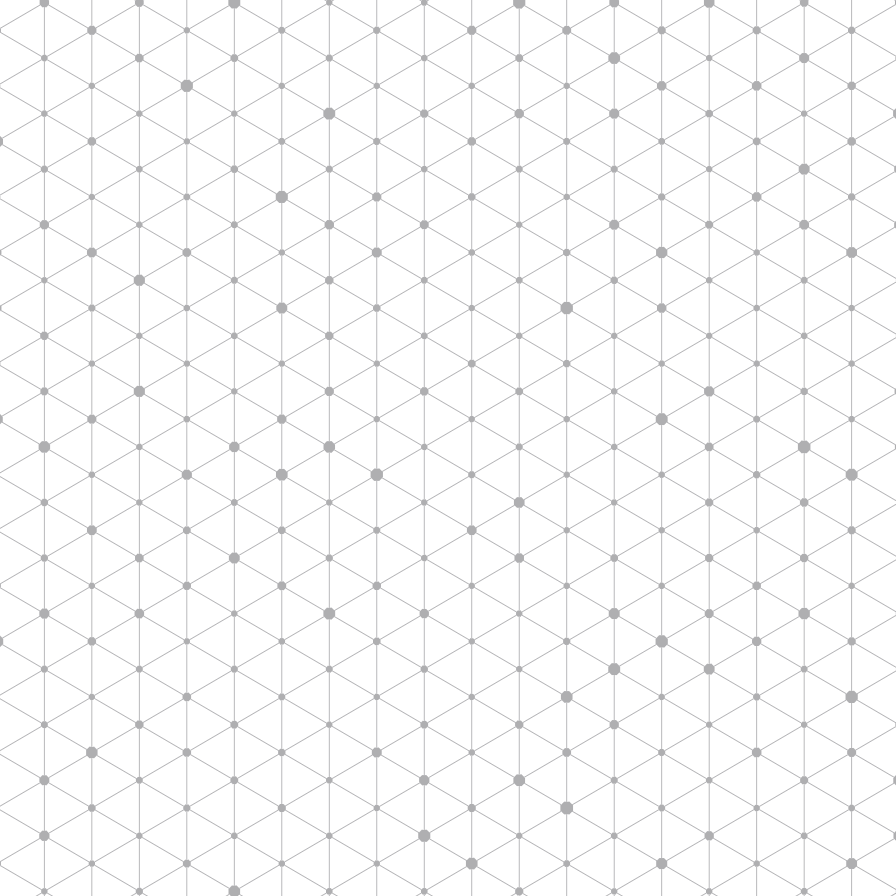
This pattern is drawn by a three.js fragment shader. Its source:

```glsl
// Isometric triangle lattice of hairlines with grey node dots of varied size.
varying vec2 vUv;

const vec2 SPACING = vec2(0.0530, 0.0620);   // column step, node step in a column
const vec2 ORIGIN = vec2(0.0495, 0.0052);    // lowest node of the first full column
const float LINE_WIDTH = 0.00098;
const float DOT_MIN = 0.0035;
const float DOT_MAX = 0.0072;
const vec3 PAPER = vec3(1.0);
const vec3 INK = vec3(0.685, 0.685, 0.695);

float hash(vec2 cell) {
  vec3 p = fract(vec3(cell.xyx) * 0.1031);
  p += dot(p, p.yzx + 33.33);
  return fract((p.x + p.y) * p.z);
}

// Distance to the nearest integer, in lattice units.
float gridDistance(float t) {
  return abs(fract(t + 0.5) - 0.5);
}

// Share of a pixel covered by a line, also when thinner than the pixel.
float lineCoverage(float dist, float width, float pixel) {
  vec2 edges = (dist + vec2(0.5, -0.5) * width) / pixel + 0.5;
  edges = clamp(edges, 0.0, 1.0);
  return edges.x - edges.y;
}

// Signed distance to a regular octagon of the given inner radius.
float octagonDistance(vec2 p, float radius) {
  p = abs(p);
  return max(max(p.x, p.y), (p.x + p.y) * 0.7071) - radius;
}

// Vertical lines and the two families of diagonals.
float latticeCoverage(vec2 q, vec2 spacing, float width, float pixel) {
  float diagonalScale = spacing.x * spacing.y / length(vec2(spacing.x, 0.5 * spacing.y));
  float vertical = gridDistance(q.x) * spacing.x;
  float rising = gridDistance(q.y - 0.5 * q.x) * diagonalScale;
  float falling = gridDistance(q.y + 0.5 * q.x) * diagonalScale;
  return max(lineCoverage(vertical, width, pixel),
         max(lineCoverage(rising, width, pixel), lineCoverage(falling, width, pixel)));
}

// Dot on the nearest node; every other column is raised by half a step.
float dotCoverage(vec2 q, vec2 spacing, float pixel) {
  float column = floor(q.x + 0.5);
  float stagger = 0.5 * mod(column, 2.0);
  float row = floor(q.y - stagger + 0.5);
  vec2 offset = (q - vec2(column, row + stagger)) * spacing;
  float size = hash(vec2(column, row) + 17.0);
  float radius = mix(DOT_MIN, DOT_MAX, size * size * size);
  return clamp(0.5 - octagonDistance(offset, radius) / pixel, 0.0, 1.0);
}

void main() {
  float pixel = max(fwidth(vUv.x), 0.00001);
  vec2 q = (vUv - ORIGIN) / SPACING;
  float ink = max(latticeCoverage(q, SPACING, LINE_WIDTH, pixel),
                  dotCoverage(q, SPACING, pixel));
  gl_FragColor = vec4(mix(PAPER, INK, ink), 1.0);
}
```
